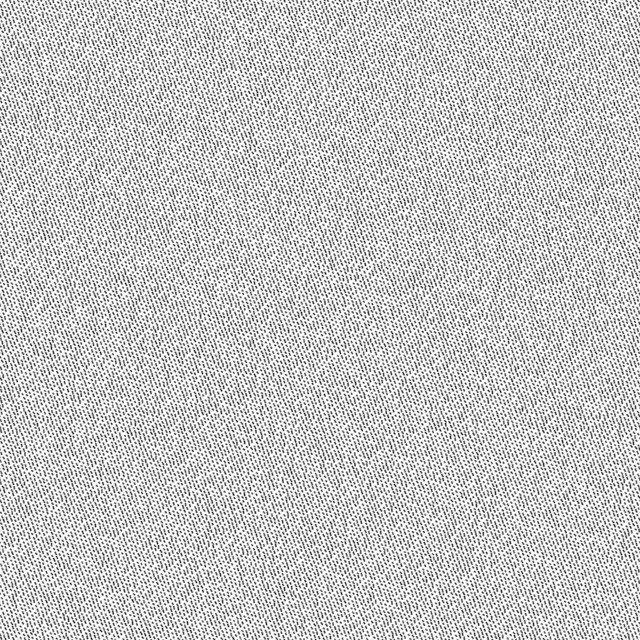
Give the GLSL for this texture, as a Shadertoy shader.

```glsl
// Fine weave of short dark dashes leaning down to the right on white.
// A skewed whole-number lattice holds one jittered, soft-edged dash per cell;
// cell numbers wrap, so the sheet tiles on all sides.

const float CELLS = 24603.0; // lattice determinant = dashes on the sheet

// Integer hash giving three values from 0 to 1
vec3 hash3(uint n) {
    uvec3 v = uvec3(n, n + 7919u, n + 15731u) * 1664525u + 1013904223u;
    v ^= v >> 16;
    v *= 2246822519u;
    v ^= v >> 13;
    v *= 3266489917u;
    v ^= v >> 16;
    return vec3(v & 65535u) / 65535.0;
}

float segmentDistance(vec2 p, vec2 halfAxis) {
    float along = clamp(dot(p, halfAxis) / dot(halfAxis, halfAxis), -1.0, 1.0);
    return length(p - along * halfAxis);
}

void mainImage(out vec4 fragColor, in vec2 fragCoord) {
    vec2 uv = fragCoord / iResolution.xy;

    // Canvas to lattice, and the whole-number inverse scaled by CELLS
    mat2 toLattice = mat2(163.0, 58.0, 62.0, 173.0);
    mat2 toCanvas = mat2(173.0, -58.0, -62.0, 163.0);
    vec2 lattice = toLattice * uv;
    vec2 cell = floor(lattice);

    float ink = 0.0;
    for (int y = -1; y <= 1; y++) {
        for (int x = -1; x <= 1; x++) {
            vec2 id = cell + vec2(x, y);

            // Same number for cells that meet across an edge
            vec2 wrapped = mod(toCanvas * id + 0.5, CELLS);
            uvec2 key = uvec2(wrapped);
            vec3 rnd = hash3(key.x + key.y * 24611u);

            // Offset from the dash centre, in 1/512 of the canvas
            vec2 centre = id + 0.5 + (rnd.xy - 0.5) * 0.24;
            vec2 p = toCanvas * (lattice - centre) / CELLS * 512.0;

            // Dash with its own lean, length and weight
            float lean = 0.52 + (rnd.x - rnd.z) * 0.5;
            float halfLength = mix(0.25, 1.0, rnd.z);
            vec2 halfAxis = halfLength * vec2(sin(lean), -cos(lean));
            float d = segmentDistance(p, halfAxis);
            float dash = 1.0 - smoothstep(-0.4, 1.4, d);
            ink = max(ink, dash * mix(0.85, 1.08, rnd.y));
        }
    }

    vec3 paper = vec3(0.995);
    vec3 dashColor = vec3(0.07);
    fragColor = vec4(mix(paper, dashColor, clamp(ink, 0.0, 1.0)), 1.0);
}
```
